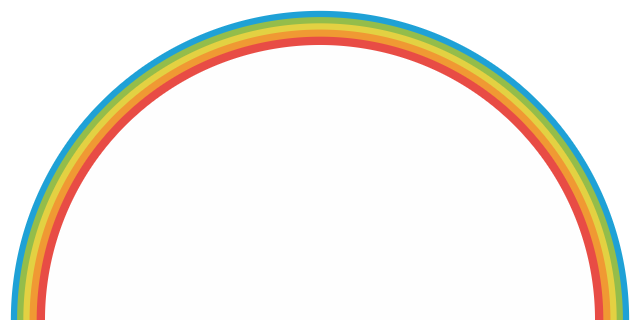
Reproduce this background procedurally as a Shadertoy shader.

```glsl
const vec3 PAPER = vec3(1.0);
const vec3 INNER_PAPER = vec3(0.996);
const vec2 ARC_CENTER = vec2(0.5, 0.0); // x in widths, y in heights
const float INNER_RADIUS = 0.8594;      // in canvas heights
const int BANDS = 5;

// Bands from the outside in: outer radius and colour
const float BAND_RADIUS[BANDS] = float[](0.9661, 0.9466, 0.9271, 0.9076, 0.8854);
const vec3 BAND_COLOR[BANDS] = vec3[](
    vec3(0.12, 0.63, 0.84),  // blue
    vec3(0.58, 0.74, 0.29),  // green
    vec3(0.89, 0.82, 0.26),  // yellow
    vec3(0.94, 0.60, 0.20),  // orange
    vec3(0.91, 0.30, 0.27)   // red
);

// Coverage of a disc, softened over one pixel
float disc(float dist, float radius, float pixel) {
    return clamp((radius - dist) / pixel + 0.5, 0.0, 1.0);
}

void mainImage(out vec4 fragColor, in vec2 fragCoord) {
    float pixel = 1.0 / iResolution.y;
    vec2 center = ARC_CENTER * iResolution.xy;
    float dist = length(fragCoord - center) * pixel;

    // Stack ever smaller discs to form the bands
    vec3 color = PAPER;
    for (int i = 0; i < BANDS; i++) {
        color = mix(color, BAND_COLOR[i], disc(dist, BAND_RADIUS[i], pixel));
    }

    // Clear the space beneath the arch
    color = mix(color, INNER_PAPER, disc(dist, INNER_RADIUS, pixel));

    fragColor = vec4(color, 1.0);
}
```
